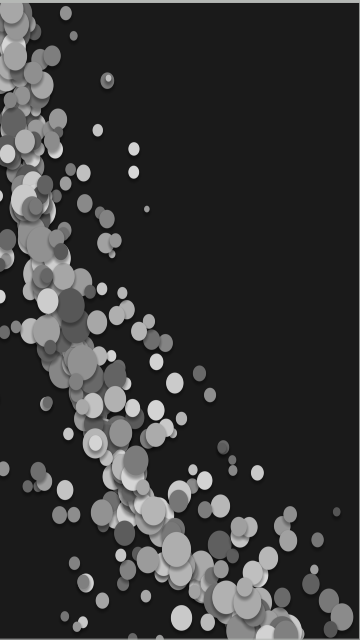
This background is drawn by a WebGL 2 fragment shader. Its source:

```glsl
#version 300 es
precision highp float;
// Grey paper confetti drifting in a curved band across a near-black page.

#define COUNT 470
#define ASPECT 1.7778
#define STRETCH 1.2
#define BIG 0.037
#define SMALL 0.012
#define SPREAD 0.40
#define SHADOW_DROP 0.006
#define SHADOW_DEPTH 0.32
#define BACKGROUND vec3(0.102)
#define FRAME vec3(0.71, 0.72, 0.71)

uniform vec2 u_resolution;
out vec4 outColor;

// Integer hash giving four values in 0..1 for one disc.
vec4 hash4(uint n) {
    uvec4 v = uvec4(n, n + 1013u, n + 2027u, n + 3041u) * 747796405u + 2891336453u;
    v = ((v >> 16u) ^ v) * 73244475u;
    v = ((v >> 16u) ^ v) * 73244475u;
    v = (v >> 16u) ^ v;
    return vec4(v >> 8u) / 16777216.0;
}

// Spine of the band: t runs from the top (0) to the bottom (1).
vec2 spine(float t) {
    float t2 = t * t, t4 = t2 * t2;
    return vec2(0.025 + 0.6 * t2 + 0.15 * t4 * t4 * t4, ASPECT * (1.0 - t));
}

// Unit normal of the spine, pointing to the upper right.
vec2 spineNormal(float t) {
    float t2 = t * t, t4 = t2 * t2;
    return normalize(vec2(ASPECT, 1.2 * t + 1.8 * t4 * t4 * t2 * t));
}

void main() {
    vec2 uv = gl_FragCoord.xy / u_resolution;
    vec2 p = uv * vec2(1.0, ASPECT);
    float pixel = 1.0 / u_resolution.x;
    vec3 color = BACKGROUND;

    // Discs, painted from back to front.
    for (int i = 0; i < COUNT; i++) {
        vec4 h = hash4(uint(i) + 17u);
        float t = 1.07 * pow(fract(float(i) * 0.618034 + 0.01), 0.86) - 0.01;

        // Most discs hug the spine; a few stray far to either side.
        float side = h.x * 2.0 - 1.0;
        float stray = abs(side * side * side);
        float offset = sign(side) * stray * SPREAD * mix(0.7, 1.0, t);
        vec2 center = spine(t) + spineNormal(t) * offset;
        center += (h.yz - 0.5) * 0.06;

        vec2 q = (p - center) / vec2(1.0, STRETCH);
        float radius = mix(BIG, SMALL, stray) * mix(0.45, 1.12, h.w);
        if (length(q) > radius + 0.03) continue;

        // Soft shadow below, then the flat disc.
        float shadow = length(q + vec2(0.0, SHADOW_DROP)) - radius;
        color *= 1.0 - SHADOW_DEPTH * (1.0 - smoothstep(-0.004, 0.009, shadow));
        float edge = length(q) - radius;
        float grey = mix(0.33, 0.84, fract(h.z * 7.0 + h.y * 3.0));
        color = mix(color, vec3(grey), 1.0 - smoothstep(-0.6 * pixel, 0.6 * pixel, edge));
    }

    // Thin pale frame at the top, bottom and right.
    float top = smoothstep(-0.5 * pixel, 0.5 * pixel, p.y - ASPECT + 0.008);
    float bottom = 1.0 - smoothstep(-0.5 * pixel, 0.5 * pixel, p.y - 0.004);
    float right = smoothstep(-0.5 * pixel, 0.5 * pixel, p.x - 0.997);
    color = mix(color, FRAME, max(top, max(0.7 * bottom, 0.8 * right)));

    outColor = vec4(color, 1.0);
}
```
